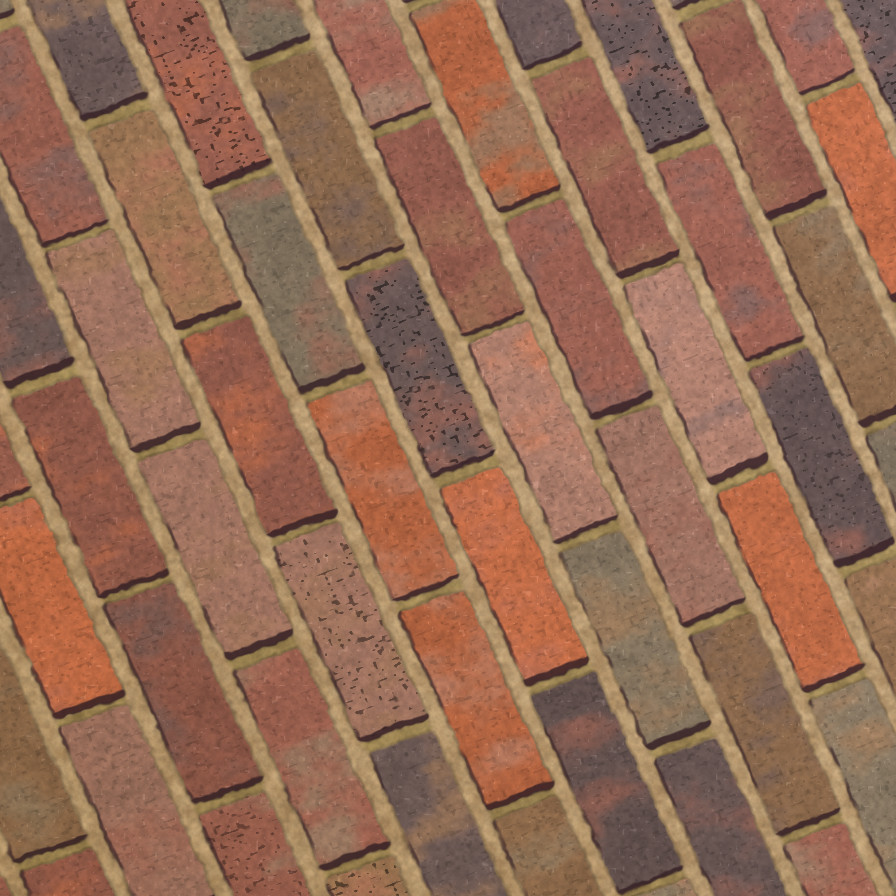
Write a three.js fragment shader that draws this texture.

```glsl
#define ORIGIN vec2(0.384, 0.6875)
#define ACROSS vec2(0.0893, 0.0339)
#define ALONG vec2(0.1042, -0.2318)
#define CELL_SIZE vec2(0.092, 0.254)
#define BRICK_HALF vec2(0.0372, 0.1215)
#define CORNER 0.005
#define BOND_SHIFT 0.495
#define ODD_SHIFT 0.045
#define BEND 0.0008
#define EDGE_WEAR 0.0035
#define SOFT 0.0014

varying vec2 vUv;

float hash(vec2 p) {
  p = fract(p * vec2(0.1631, 0.2437));
  p += dot(p, p.yx + 33.33);
  return fract((p.x + p.y) * p.x * 47.31);
}

float noise(vec2 p) {
  vec2 i = floor(p), f = fract(p);
  f = f * f * (3.0 - 2.0 * f);
  return mix(mix(hash(i), hash(i + vec2(1.0, 0.0)), f.x),
             mix(hash(i + vec2(0.0, 1.0)), hash(i + 1.0), f.x), f.y);
}

float fbm(vec2 p) {
  float sum = 0.0, amp = 0.5;
  for (int k = 0; k < 4; k++) {
    sum += amp * noise(p);
    p = p * 2.03 + 17.1;
    amp *= 0.5;
  }
  return sum / 0.9375;
}

float cross2(vec2 a, vec2 b) { return a.x * b.y - a.y * b.x; }

float roundBox(vec2 p, vec2 halfSize, float r) {
  vec2 d = abs(p) - halfSize + r;
  return length(max(d, 0.0)) + min(max(d.x, d.y), 0.0) - r;
}

// Skewed coordinates: x counts columns, y counts bricks down a column
vec2 toLattice(vec2 p) {
  return vec2(cross2(p, ALONG), cross2(ACROSS, p)) / cross2(ACROSS, ALONG);
}

vec3 clayColor(float pick) {
  vec3 red = vec3(0.59, 0.37, 0.31), tan_ = vec3(0.57, 0.43, 0.31);
  vec3 orange = vec3(0.73, 0.41, 0.27), slate = vec3(0.41, 0.34, 0.33);
  vec3 olive = vec3(0.52, 0.46, 0.38), pink = vec3(0.66, 0.48, 0.41);
  if (pick < 0.28) return red;
  if (pick < 0.46) return tan_;
  if (pick < 0.59) return orange;
  if (pick < 0.75) return slate;
  if (pick < 0.86) return olive;
  return pink;
}

void main() {
  // Brick cell in a gently bent running bond
  vec2 p = vUv - ORIGIN;
  float bend = toLattice(p).x;
  vec2 grid = toLattice(p + vec2(BEND * bend * bend, 0.0)) + vec2(0.1, 0.02);
  float column = floor(grid.x);
  grid.y += BOND_SHIFT * column + ODD_SHIFT * mod(column, 2.0);
  vec2 id = floor(grid) + 40.0;
  vec2 q = (fract(grid) - 0.5) * CELL_SIZE;
  float pick = hash(id + 3.7), vary = hash(id + 19.3), age = hash(id + 51.9);

  // Worn outline with a small change of size and place
  vec2 halfSize = BRICK_HALF - vec2(0.0015, 0.002) * vec2(vary, age);
  q += (vec2(age, pick) - 0.5) * vec2(0.002, 0.004);
  float wear = (noise(vUv * 65.0) - 0.5) + 0.7 * (noise(vUv * 170.0) - 0.5);
  float dist = roundBox(q, halfSize, CORNER) + wear * EDGE_WEAR;
  float brick = smoothstep(SOFT, -SOFT, dist);

  // Fired clay: broad stains, bands, grain and pits
  float stain = fbm(q * vec2(16.0, 24.0) + id * 7.3);
  float grain = fbm(vUv * 190.0);
  vec3 clay = clayColor(pick);
  vec3 second = clayColor(fract(pick + 0.3 + 0.4 * vary));
  clay = mix(clay, second, 0.65 * smoothstep(0.45, 0.8, stain));
  clay *= 0.93 + 0.14 * vary;
  clay *= 1.0 + 0.22 * (stain - 0.5) + 0.26 * (grain - 0.5);
  float pits = smoothstep(0.74, 0.88, noise(q * vec2(210.0, 290.0) + id * 5.1));
  clay *= 1.0 - pits * mix(0.12, 0.45, smoothstep(0.8, 0.95, age));
  float flecks = smoothstep(0.86, 0.96, noise(vUv * 230.0 + 8.0));
  clay += 0.07 * flecks;

  // Sandy side joints and mossy end joints
  float endJoint = smoothstep(-0.002, 0.003, abs(q.y) - halfSize.y)
                 * smoothstep(0.004, -0.004, abs(q.x) - halfSize.x);
  vec3 sand = mix(vec3(0.61, 0.49, 0.34), vec3(0.79, 0.68, 0.52), fbm(vUv * 75.0));
  vec3 moss = mix(vec3(0.47, 0.39, 0.22), vec3(0.69, 0.60, 0.38), fbm(vUv * 60.0));
  vec3 mortar = mix(sand, moss, 0.8 * endJoint) * (0.88 + 0.24 * grain);
  mortar *= mix(0.76, 1.0, smoothstep(0.0, 0.005, dist));

  // Shadows under the lower end and along the left side
  vec3 shade = vec3(0.21, 0.13, 0.15);
  float depth = 0.003 + 0.005 * hash(id + 77.1) + 0.003 * wear;
  float lowerEnd = smoothstep(-depth - SOFT, -depth + SOFT, q.y - halfSize.y)
                 * smoothstep(0.003, 0.0, dist);
  float leftSide = smoothstep(0.005, 0.001, q.x + halfSize.x)
                 * smoothstep(0.0035, 0.0005, abs(dist + 0.0005))
                 * smoothstep(0.25, 0.65, noise(vUv * 45.0 + 4.0));
  vec3 color = mix(mortar, clay, brick);
  color = mix(color, shade, max(0.85 * lowerEnd, 0.65 * leftSide));

  // Paler, cooler light toward the upper right
  float light = clamp(0.5 * (vUv.x + vUv.y), 0.0, 1.0);
  color *= mix(vec3(0.96, 0.94, 0.89), vec3(1.06, 1.07, 1.11), light);
  gl_FragColor = vec4(clamp(color, 0.0, 1.0), 1.0);
}
```
